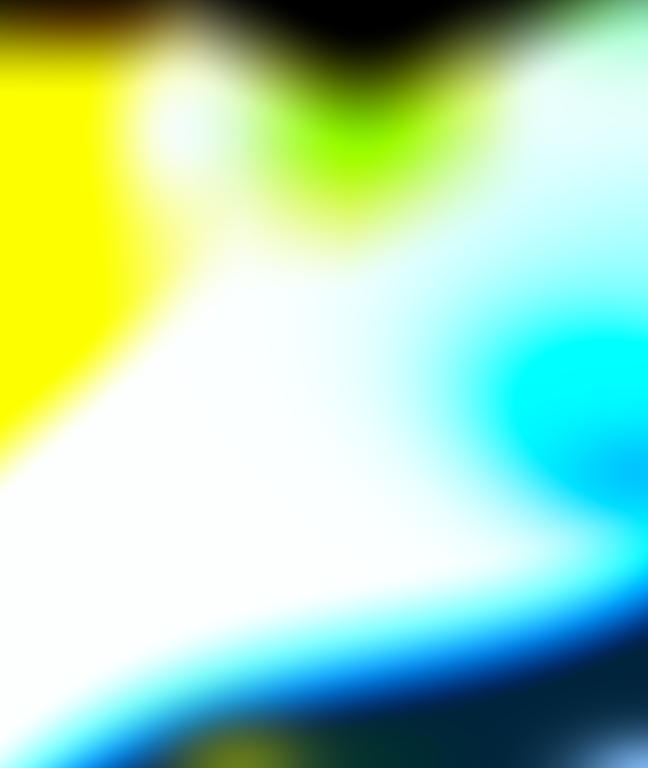
Reproduce this background procedurally as a Shadertoy shader.

```glsl
// A soft, overexposed wash of colour: yellow and lime above, cyan at the right,
// a navy band below and a black shade on top. Each colour is light absorbed from
// white by smooth masks; strong absorption clips into flat, saturated pools.

#define YELLOW_GAIN 1.08
#define LIME_GAIN 1.08
#define CYAN_GAIN 1.9
#define HAZE_GAIN 0.33
#define SHADE_SOFTNESS 0.085
#define NAVY_ABSORB vec3(1.0, 0.86, 0.77)
#define OLIVE vec3(0.42, 0.50, 0.10)
#define DEEP_GREEN vec3(0.0, 0.20, 0.16)
#define CORNER_BLUE vec3(0.50, 0.72, 0.95)

// Gaussian spot, 1 at its centre
float blob(vec2 p, vec2 centre, vec2 radius) {
    vec2 d = (p - centre) / radius;
    return exp(-dot(d, d));
}

// Gaussian ridge along one axis
float bump(float x, float centre, float radius) {
    float d = (x - centre) / radius;
    return exp(-d * d);
}

// Yellow slope at the left and lime glow in the upper middle
vec3 warmAbsorb(vec2 p) {
    float diagonal = 0.362 + 0.74 * p.x;
    float shelf = 0.64 + 0.35 * max(p.x - 0.54, 0.0);
    float leftRise = smoothstep(-0.02, 0.11, p.y - diagonal);
    float midRise = smoothstep(-0.03, 0.18, p.y - min(diagonal, shelf));

    float yellow = YELLOW_GAIN * leftRise * (1.0 - smoothstep(0.11, 0.38, p.x));
    float lime = LIME_GAIN * midRise * bump(p.x, 0.57, 0.19);
    lime *= 1.0 - smoothstep(0.74, 0.86, p.x);

    // White spot that opens a gap between the two
    float gap = 1.0 - 0.95 * blob(p, vec2(0.278, 0.83), vec2(0.09, 0.10));
    float green = 0.32 * blob(p, vec2(0.54, 0.83), vec2(0.17, 0.08));
    return vec3(green + 0.08 * lime, 0.04 * lime * (1.0 - green * 3.0),
                (yellow + lime) * gap);
}

// Cyan pool with a blue core, and the pale haze above it
vec3 coolAbsorb(vec2 p) {
    vec2 tilted = vec2(p.x, p.y - 0.18 * (1.0 - p.x));
    float pool = CYAN_GAIN * blob(tilted, vec2(1.0, 0.43), vec2(0.24, 0.125));
    float haze = HAZE_GAIN * blob(p, vec2(1.05, 0.64), vec2(0.35, 0.17));
    float core = 0.23 * blob(p, vec2(1.0, 0.385), vec2(0.15, 0.065));
    return vec3(pool + haze, core, 0.0);
}

// Navy band: red fades first, then green, then blue
vec3 bandAbsorb(vec2 p) {
    float x = p.x - 0.6;
    float depth = 0.135 + 0.17 * x + 0.5 * x * x * x - p.y;
    return NAVY_ABSORB * smoothstep(vec3(-0.12, -0.055, -0.01),
                                    vec3(0.03, 0.07, 0.085), vec3(depth));
}

// Light left under the dark shade along the top
vec3 topLight(vec2 p) {
    float edge = 0.045 + 0.075 * bump(p.x, 0.56, 0.15)
               - 0.02 * bump(p.x, 0.28, 0.07)
               - 0.07 * smoothstep(0.75, 1.0, p.x);
    float light = smoothstep(edge - SHADE_SOFTNESS, edge + SHADE_SOFTNESS, 1.0 - p.y);
    vec3 brown = vec3(0.0, 0.45, 0.8) * blob(p, vec2(0.13, 1.0), vec2(0.13, 0.05));
    vec3 moss = vec3(0.2, 0.0, 0.5) * blob(p, vec2(0.85, 1.02), vec2(0.12, 0.06));
    vec3 teal = vec3(0.35, 0.0, 0.15) * blob(p, vec2(1.0), vec2(0.2, 0.1));
    return light * (1.0 - brown) * (1.0 - moss) * (1.0 - teal);
}

void mainImage(out vec4 fragColor, in vec2 fragCoord) {
    vec2 p = fragCoord / iResolution.xy;

    vec3 absorbed = vec3(0.008, 0.0, 0.0) + warmAbsorb(p) + coolAbsorb(p) + bandAbsorb(p);
    vec3 color = clamp(1.0 - absorbed, 0.0, 1.0) * topLight(p);

    // Tints along the bottom edge
    color = mix(color, DEEP_GREEN, 0.7 * blob(p, vec2(0.57, 0.01), vec2(0.13, 0.05)));
    color = mix(color, OLIVE, 0.95 * blob(p, vec2(0.37, 0.0), vec2(0.11, 0.065)));
    color = mix(color, CORNER_BLUE, blob(p, vec2(1.01, -0.01), vec2(0.12, 0.055)));

    fragColor = vec4(color, 1.0);
}
```
